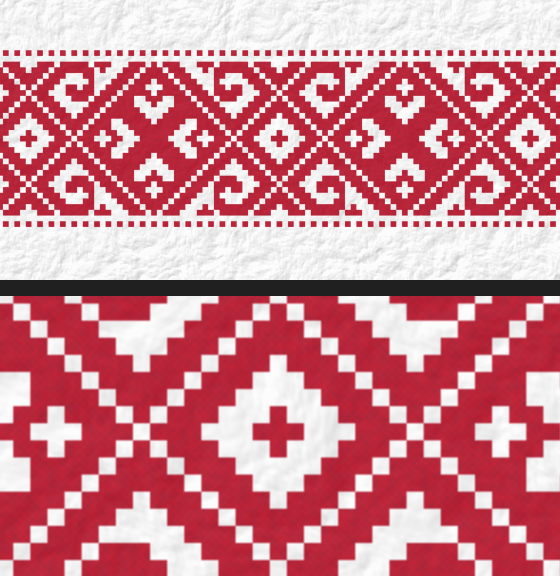
Top: the whole. Bottom: its middle third, enlarged.
Give the GLSL for this pattern, as a Shadertoy shader.

```glsl
// Red cross-stitch band of nested diamonds and curled hooks on rough white plaster.

vec2 hashGradient(vec2 cell) {
    vec3 h = fract(cell.xyx * vec3(0.1031, 0.1030, 0.0973));
    h += dot(h, h.yzx + 33.33);
    float angle = 6.2832 * fract((h.x + h.y) * h.z);
    return vec2(cos(angle), sin(angle));
}

float gradientNoise(vec2 p) {
    vec2 i = floor(p), f = fract(p);
    vec2 u = f * f * f * (f * (f * 6.0 - 15.0) + 10.0);
    vec2 e = vec2(1, 0);
    return mix(
        mix(dot(hashGradient(i), f), dot(hashGradient(i + e), f - e), u.x),
        mix(dot(hashGradient(i + e.yx), f - e.yx), dot(hashGradient(i + 1.0), f - 1.0), u.x), u.y);
}

// Trowelled relief: warped octaves with creases
float plasterHeight(vec2 p) {
    p += 0.6 * vec2(gradientNoise(p * 0.4), gradientNoise(p * 0.4 + 31.7));
    float height = 0.0, amplitude = 0.5;
    for (int octave = 0; octave < 4; octave++) {
        float n = gradientNoise(p);
        height += amplitude * (0.7 * n - 0.5 * sqrt(n * n + 0.004));
        p = mat2(1.6, 1.2, -1.2, 1.6) * p + 7.3;
        amplitude *= 0.5;
    }
    return height;
}

bool within(float x, float low, float high) {
    return x > low - 0.5 && x < high + 0.5;
}

// 1 for a red stitch, 0 for bare ground; cells have whole-number coordinates
float stitch(vec2 cell) {
    float a = abs(mod(cell.x + 22.0, 44.0) - 22.0), b = abs(cell.y);
    if (b > 13.5) return float(within(b, 15.0, 15.0) && mod(a, 2.0) < 0.5);

    float sum = a + b, diff = a - b;

    // Small diamond with a central cross
    if (sum < 8.5) return float(sum < 1.5 || within(sum, 5.0, 7.0));

    // Large diamond with four crosses and four inward chevrons
    if (diff > 7.5) {
        float c = 22.0 - a;
        float major = max(c, b), minor = min(c, b);
        bool edgeLine = within(diff, 8.0, 8.0);
        bool plus = minor + abs(major - 9.0) < 1.5;
        bool chevron = within(major - minor, 3.0, 5.0) && major + minor < 10.5;
        return float(!(edgeLine || plus || chevron));
    }

    // Bands closing above and below the small diamond
    if (diff < -7.5) return float(within(-diff, 9.0, 11.0));

    // Bands framing the hook
    if (sum < 11.5 || abs(diff) > 4.5) return 1.0;

    // Curled hook and the small triangle beside it
    vec2 q = vec2(a - 9.0, b - 10.0);
    vec2 r = abs(q);
    bool ring = within(r.x + r.y, 2.0, 4.0) && r.x < 2.5 && r.y < 3.5;
    bool opening = q.x < -0.5 && within(q.y, 0.0, 1.0);
    bool triangle = abs(a - 13.0) + 13.0 - b < 1.5 && b > 11.5;
    return float((ring && !opening) || triangle);
}

// Blend neighbouring stitches for soft edges
float stitchCoverage(vec2 p, float softness) {
    vec2 i = floor(p);
    vec2 w = smoothstep(0.5 - softness, 0.5 + softness, fract(p));
    vec2 e = vec2(1, 0);
    return mix(mix(stitch(i), stitch(i + e), w.x),
               mix(stitch(i + e.yx), stitch(i + 1.0), w.x), w.y);
}

void mainImage(out vec4 fragColor, in vec2 fragCoord) {
    vec2 uv = (fragCoord - vec2(0.499, 0.505) * iResolution.xy) / iResolution.y;
    vec2 p = uv * 49.12;
    float pixel = 49.12 / iResolution.y;

    // Plaster lit from the upper left
    vec2 wall = uv * 15.0;
    float slope = plasterHeight(wall) - plasterHeight(wall + vec2(-0.07, 0.09));
    float relief = mix(0.6, 1.0, smoothstep(13.0, 18.0, abs(p.y)));
    float shade = clamp(slope * relief * 0.75, -0.16, 0.04);
    vec3 plaster = vec3(0.95, 0.95, 0.953) + shade;

    // Woven thread, two rows to a stitch
    float weave = 0.5 + 0.25 * sin(12.566 * p.x) * sin(12.566 * p.y)
                + 0.7 * gradientNoise(p * 1.7);
    vec3 thread = mix(vec3(0.67, 0.15, 0.23), vec3(0.76, 0.138, 0.218), clamp(weave, 0.0, 1.0));
    thread += shade * 0.35;

    float coverage = stitchCoverage(p, clamp(pixel * 0.7, 0.1, 0.5));
    fragColor = vec4(mix(plaster, thread, coverage), 1.0);
}
```
